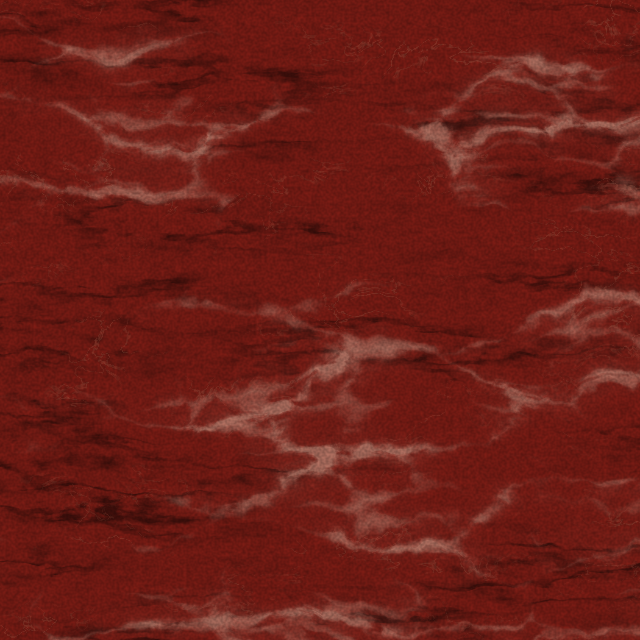
Reproduce this texture procedurally as a three.js fragment shader.

```glsl
// Deep red marble with a pale branching vein web and dark horizontal streaks.
varying vec2 vUv;

const vec3 RED = vec3(0.425, 0.096, 0.070);
const vec3 DARK = vec3(0.190, 0.045, 0.032);
const vec3 PALE = vec3(0.620, 0.400, 0.345);
const vec3 RUST = vec3(0.540, 0.300, 0.230);

vec2 hash2(vec2 p) {
  vec3 h = fract(vec3(p.xyx) * vec3(0.1031, 0.1030, 0.0973));
  h += dot(h, h.yzx + 33.33);
  return fract((h.xx + h.yz) * h.zy);
}

// Gradient noise, about -0.7 to 0.7.
float corner(vec2 cell, vec2 offset) {
  float angle = 6.2832 * hash2(cell).x;
  return dot(vec2(cos(angle), sin(angle)), offset);
}

float gradientNoise(vec2 p) {
  vec2 i = floor(p);
  vec2 f = p - i;
  vec2 u = f * f * f * (f * (f * 6.0 - 15.0) + 10.0);
  vec2 e = vec2(1.0, 0.0);
  float low = mix(corner(i, f), corner(i + e.xy, f - e.xy), u.x);
  float high = mix(corner(i + e.yx, f - e.yx), corner(i + e.xx, f - e.xx), u.x);
  return mix(low, high, u.y);
}

float fbm(vec2 p, float seed) {
  float sum = 0.0;
  float amplitude = 0.55;
  p += seed * vec2(17.3, 9.7);
  for (int i = 0; i < 5; i++) {
    sum += amplitude * gradientNoise(p);
    p = p * 2.03 + 11.7;
    amplitude *= 0.5;
  }
  return sum;
}

// Thin line along the zero level of a noise value.
float ridge(float n, float width) {
  return 1.0 - smoothstep(0.0, width, abs(n));
}

vec2 site(vec2 cell) {
  return cell + 0.05 + 0.9 * hash2(cell + 60.0);
}

// Cell borders: 1 on a border, more at junctions; upright borders are weaker.
float web(vec2 p, float width) {
  vec2 home = floor(p);
  vec2 homeCell = home;
  vec2 nearest = vec2(8.0);
  for (int y = -1; y <= 1; y++) {
    for (int x = -1; x <= 1; x++) {
      vec2 cell = home + vec2(float(x), float(y));
      vec2 r = site(cell) - p;
      if (dot(r, r) < dot(nearest, nearest)) {
        nearest = r;
        homeCell = cell;
      }
    }
  }
  float sum = 0.0;
  for (int y = -2; y <= 2; y++) {
    for (int x = -2; x <= 2; x++) {
      vec2 r = site(homeCell + vec2(float(x), float(y))) - p;
      vec2 across = r - nearest;
      if (dot(across, across) > 0.0001) {
        vec2 normal = normalize(across);
        float border = max(dot(0.5 * (r + nearest), normal), 0.0);
        sum += mix(0.5, 1.0, abs(normal.y)) * exp(-border / width);
      }
    }
  }
  return min(sum, 1.7);
}

// Flat core with a firm edge and a faint halo.
float veinProfile(float s) {
  return 0.46 * smoothstep(0.22, 0.85, s) + 0.26 * s + 0.05 * pow(s, 0.4);
}

float veins(vec2 uv, vec2 warped) {
  float region = fbm(uv * vec2(2.2, 4.6), 31.0) + 0.08 * (0.55 - uv.y);
  float mask = smoothstep(-0.12, 0.16, region);
  float fineMask = smoothstep(0.04, 0.26, region);
  float rough = fbm(warped * vec2(26.0, 48.0), 5.0);
  float ragged = max(1.0 + 1.7 * rough, 0.15);
  float large = web(warped * vec2(2.7, 7.4), mix(0.012, 0.064, mask));
  float fine = web(warped * vec2(6.8, 17.0), mix(0.03, 0.10, fineMask));
  float amount = mask * veinProfile(large * ragged);
  amount += 0.65 * fineMask * veinProfile(fine * ragged);
  return amount * (0.92 + 0.5 * rough);
}

float streaks(vec2 uv, vec2 warped) {
  float band = smoothstep(-0.14, 0.20, fbm(uv * vec2(1.6, 8.0), 8.0));
  float rough = fbm(uv * vec2(28.0, 60.0), 9.0);
  float line = ridge(fbm(warped * vec2(2.4, 15.0), 11.0) + 0.10 * rough, 0.075);
  float smudge = smoothstep(-0.05, 0.40, fbm(warped * vec2(6.0, 27.0), 13.0) + 0.35 * rough);
  return band * (0.55 * line + 0.50 * smudge) * (1.0 + 1.6 * rough);
}

void main() {
  vec2 uv = vUv;
  vec2 bend = vec2(fbm(uv * 3.4, 1.0), fbm(uv * 3.4, 2.0));
  vec2 flutter = vec2(fbm(uv * 19.0, 3.0), fbm(uv * 19.0, 4.0));
  vec2 warped = uv + bend * vec2(0.17, 0.10) + flutter * vec2(0.018, 0.012);
  vec2 layered = uv + bend * vec2(0.08, 0.03) + flutter * 0.010;

  // Ground, streaks, scratches, then veins on top.
  vec3 color = mix(RED, DARK, clamp(streaks(uv, layered), 0.0, 0.85));
  float scratch = ridge(fbm(warped * vec2(15.0, 27.0), 17.0), 0.035);
  scratch *= smoothstep(-0.02, 0.28, fbm(uv * vec2(5.0, 10.0), 19.0));
  color = mix(color, RUST, 0.38 * scratch);
  color = mix(color, PALE, clamp(veins(uv, warped), 0.0, 0.95));

  // Stone grain.
  float grain = 0.20 * gradientNoise(uv * 230.0) + 0.10 * gradientNoise(uv * 120.0 + 7.0);
  grain += 0.13 * fbm(uv * vec2(36.0, 54.0), 23.0);
  gl_FragColor = vec4(color * (1.0 + grain), 1.0);
}
```
